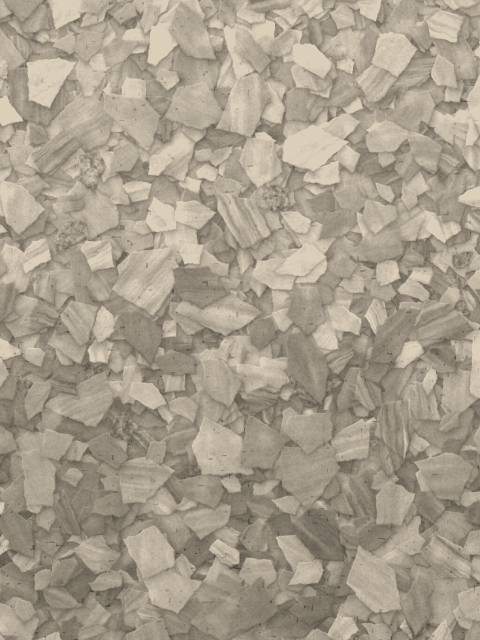
Write a WebGL 2 fragment shader that draws this texture.

```glsl
#version 300 es
precision highp float;
// Overlapping pale mineral flakes with torn edges, streaks and soft shadows.
uniform vec2 u_resolution;
out vec4 fragColor;

const vec3 DARK = vec3(0.30, 0.275, 0.235);
const vec3 LIGHT = vec3(0.86, 0.81, 0.73);
const int LAYERS = 9;
const int SIDES = 5;
const float LARGE_CELL = 0.088;
const float SMALL_CELL = 0.049;
const float COVERAGE = 0.68;
const float TONE_BOTTOM = 0.57;
const float TONE_TOP = 0.83;
const float TONE_SPREAD = 0.50;
const float STREAK_FREQ = 150.0;
const float SHADOW_WIDTH = 0.0042;
const float SHADOW_DEPTH = 0.48;
const float RIM_WIDTH = 0.0016;
const float EDGE_ROUGHNESS = 0.007;
const float ROCK_SHARE = 0.035;
const vec2 SHADOW_DIR = vec2(0.45, -0.89);
const float TAU = 6.2831853;

float hash(vec2 p) {
    vec3 q = fract(vec3(p.xyx) * 0.1031);
    q += dot(q, q.yzx + 33.33);
    return fract((q.x + q.y) * q.z);
}

float noise(vec2 p) {
    vec2 i = floor(p), f = fract(p);
    f = f * f * (3.0 - 2.0 * f);
    return mix(mix(hash(i), hash(i + vec2(1, 0)), f.x),
               mix(hash(i + vec2(0, 1)), hash(i + vec2(1, 1)), f.x), f.y);
}

float fbm(vec2 p) {
    float sum = 0.0, amp = 0.5;
    for (int i = 0; i < 4; i++) {
        sum += amp * noise(p);
        p = mat2(1.6, 1.2, -1.2, 1.6) * p + 17.3;
        amp *= 0.5;
    }
    return sum;
}

// Signed distance to an irregular convex chip
float chipDistance(vec2 q, float radius, vec2 seed) {
    float d = -1.0;
    for (int i = 0; i < SIDES; i++) {
        float k = float(i);
        float a = (k + 0.65 * hash(seed + k * 7.1)) * TAU / float(SIDES);
        float reach = radius * mix(0.55, 1.0, hash(seed + k * 3.7 + 50.0));
        d = max(d, dot(q, vec2(cos(a), sin(a))) - reach);
    }
    return d;
}

// Surface tone of a flake: level, streaks, or a dark pitted rock
float flakeTone(vec2 q, vec2 seed, float level) {
    float tone = level + TONE_SPREAD * (hash(seed + 11.0) - 0.5);
    float strength = hash(seed + 12.0);
    float freq = STREAK_FREQ * mix(0.5, 1.3, hash(seed + 13.0));
    vec2 grain = q * vec2(freq, freq * 0.07) + seed * 1.7;
    float streak = 0.65 * noise(grain) + 0.35 * noise(grain * 2.3) - 0.5;
    tone += streak * (0.14 + 0.65 * strength * strength * strength);
    tone += 0.22 * (fbm(q * 45.0 + seed) - 0.47);
    if (hash(seed + 14.0) < ROCK_SHARE)
        tone = level - 0.62 + 0.9 * fbm(q * 190.0 + seed);
    return tone;
}

// Paint one scattered layer of flakes over the tone below
float paintLayer(float tone, vec2 p, float cell, float layer, float level, float px) {
    vec2 home = floor(p / cell);
    for (int y = -1; y <= 1; y++)
    for (int x = -1; x <= 1; x++) {
        vec2 id = home + vec2(x, y);
        vec2 seed = id + layer * 37.0 + 100.0;
        if (hash(seed + 1.0) > COVERAGE) continue;
        vec2 jitter = vec2(hash(seed + 2.0), hash(seed + 3.0));
        vec2 offset = p - (id + mix(vec2(0.15), vec2(0.85), jitter)) * cell;
        float a = TAU * hash(seed + 4.0);
        vec2 q = mat2(cos(a), -sin(a), sin(a), cos(a)) * offset;
        float stretch = mix(1.0, 1.3, hash(seed + 5.0));
        float radius = cell * mix(0.32, 0.56, hash(seed + 6.0));
        float d = chipDistance(q * vec2(stretch, 1.0 / stretch), radius, seed);
        float side = dot(normalize(offset + 1e-5), SHADOW_DIR);
        float shade = exp(-max(d, 0.0) / SHADOW_WIDTH) * (0.5 + 0.5 * side);
        tone *= 1.0 - SHADOW_DEPTH * shade;
        if (d < px) {
            float rim = smoothstep(-RIM_WIDTH - px, 0.0, d);
            float face = flakeTone(q, seed, level) - 0.14 * rim * side;
            tone = mix(tone, face, smoothstep(px, -px, d));
        }
    }
    return tone;
}

void main() {
    float px = 1.0 / u_resolution.y;
    vec2 p = gl_FragCoord.xy * px;
    float level = mix(TONE_BOTTOM, TONE_TOP, smoothstep(0.1, 0.9, p.y));
    float tone = level + 0.5 * (fbm(p * 30.0) - 0.47);
    for (int i = 0; i < LAYERS; i++) {
        float k = float(i);
        vec2 torn = vec2(fbm(p * 75.0 + k * 9.0), fbm(p * 75.0 + k * 9.0 + 60.0)) - 0.47;
        float cell = i % 2 == 0 ? LARGE_CELL : SMALL_CELL;
        tone = paintLayer(tone, p + EDGE_ROUGHNESS * torn + k * 0.031, cell, k, level, px);
    }
    // Pale dust, dark pits and fine grain
    tone += 0.16 * smoothstep(0.52, 0.75, fbm(p * 22.0 + 5.0));
    tone -= 0.35 * smoothstep(0.88, 0.97, noise(p * 170.0)) * noise(p * 14.0);
    tone += 0.10 * (noise(p * 420.0) - 0.5);
    fragColor = vec4(mix(DARK, LIGHT, clamp(tone, 0.0, 1.0)), 1.0);
}
```
